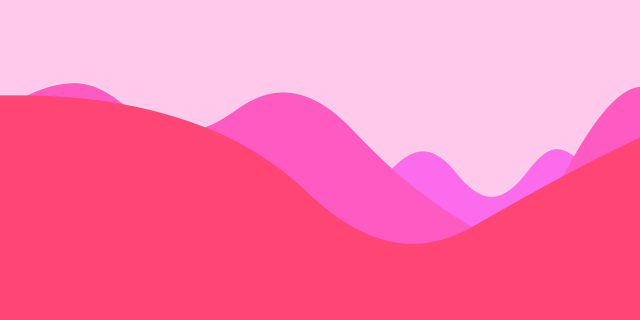
A Shadertoy shader for this background:

```glsl
// Three layers of smooth rolling pink hills under a pale pink sky.

const vec3 SKY_COLOR   = vec3(1.00, 0.79, 0.92);
const vec3 FAR_COLOR   = vec3(0.99, 0.42, 0.92);
const vec3 MID_COLOR   = vec3(1.00, 0.35, 0.76);
const vec3 FRONT_COLOR = vec3(1.00, 0.27, 0.45);

// Cubic Hermite span between two knots, each (x, height, slope).
// Left of the span the height found so far is kept.
float addSpan(float height, float x, vec3 a, vec3 b) {
    if (x < a.x) return height;
    float width = b.x - a.x;
    float t = clamp((x - a.x) / width, 0.0, 1.0);
    float s = 1.0 - t;
    float rise = mix(a.y, b.y, t * t * (3.0 - 2.0 * t));
    return rise + width * t * s * (a.z * s - b.z * t);
}

// Two narrow bumps in the distance
float farRidge(float x) {
    vec3 knots[7] = vec3[7](
        vec3(1.198, 0.443, 1.2), vec3(1.322, 0.527, 0.0),
        vec3(1.427, 0.458, -1.25), vec3(1.536, 0.385, 0.0),
        vec3(1.646, 0.461, 1.3), vec3(1.740, 0.534, 0.0),
        vec3(1.849, 0.458, -1.1));
    float height = knots[0].y;
    for (int i = 0; i < 6; i++) height = addSpan(height, x, knots[i], knots[i + 1]);
    return height;
}

// Large hills in the middle distance
float midRidge(float x) {
    vec3 knots[12] = vec3[12](
        vec3(0.0, 0.650, 0.70), vec3(0.234, 0.740, 0.0),
        vec3(0.391, 0.669, -0.85), vec3(0.534, 0.576, 0.0),
        vec3(0.641, 0.602, 0.38), vec3(0.742, 0.659, 0.72),
        vec3(0.885, 0.711, 0.0), vec3(1.094, 0.602, -1.03),
        vec3(1.224, 0.474, -0.90), vec3(1.474, 0.292, -0.58),
        vec3(1.760, 0.451, 1.85), vec3(2.0, 0.729, 0.12));
    float height = knots[0].y;
    for (int i = 0; i < 11; i++) height = addSpan(height, x, knots[i], knots[i + 1]);
    return height;
}

// Broad foreground slope with one valley
float frontRidge(float x) {
    vec3 knots[6] = vec3[6](
        vec3(0.052, 0.702, 0.0), vec3(0.641, 0.602, -0.39),
        vec3(0.964, 0.396, -0.95), vec3(1.289, 0.238, 0.0),
        vec3(1.477, 0.292, 0.57), vec3(2.0, 0.570, 0.46));
    float height = knots[0].y;
    for (int i = 0; i < 5; i++) height = addSpan(height, x, knots[i], knots[i + 1]);
    return height;
}

// Smooth coverage of the area below a ridge
float coverage(float depth) {
    float edgeWidth = length(vec2(dFdx(depth), dFdy(depth)));
    return clamp(0.5 + depth / edgeWidth, 0.0, 1.0);
}

void mainImage(out vec4 fragColor, in vec2 fragCoord) {
    // Canvas spans 2 by 1 units
    vec2 p = fragCoord / iResolution.xy * vec2(2.0, 1.0);

    // Paint from back to front
    vec3 color = SKY_COLOR;
    color = mix(color, FAR_COLOR, coverage(farRidge(p.x) - p.y));
    color = mix(color, MID_COLOR, coverage(midRidge(p.x) - p.y));
    color = mix(color, FRONT_COLOR, coverage(frontRidge(p.x) - p.y));
    fragColor = vec4(color, 1.0);
}
```
